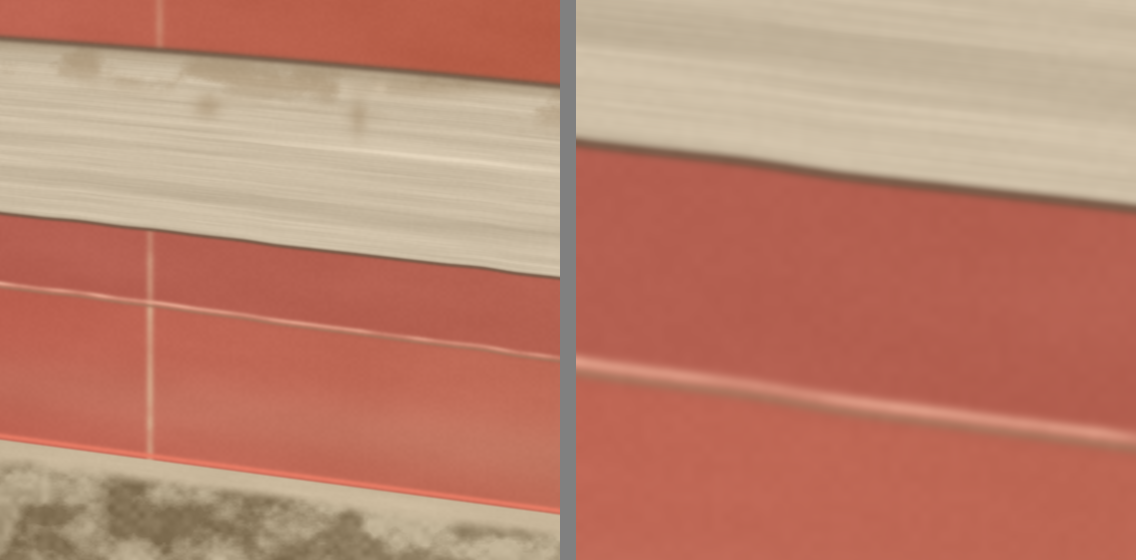
Left: the whole. Right: its middle third, enlarged.
A WebGL 1 fragment shader for this texture:

```glsl
precision highp float;

uniform vec2 u_resolution;

float hash(vec2 p) {
    return fract(sin(dot(p, vec2(127.1, 311.7))) * 43758.5453);
}

float noise(vec2 p) {
    vec2 i = floor(p);
    vec2 f = fract(p);
    f = f * f * (3.0 - 2.0 * f);
    return mix(mix(hash(i), hash(i + vec2(1.0, 0.0)), f.x),
               mix(hash(i + vec2(0.0, 1.0)), hash(i + vec2(1.0)), f.x), f.y);
}

float fbm(vec2 p) {
    float sum = 0.0;
    float amp = 0.5;
    for (int i = 0; i < 5; i++) {
        sum += amp * noise(p);
        p = p * 2.03 + 7.3;
        amp *= 0.5;
    }
    return sum;
}

// Soft line of half width w around d = 0
float band(float d, float w) {
    return exp(-d * d / (w * w));
}

float edge(float d) {
    float soft = max(0.003, 0.75 / u_resolution.y);
    return smoothstep(-soft, soft, d);
}

float spot(vec2 p, vec2 center, vec2 size) {
    vec2 d = (p - center) / size;
    return exp(-dot(d, d));
}

// Glazed red tile, shaded by height down the steps
vec3 redTile(vec2 p, float riser, float tread) {
    vec3 top = mix(vec3(0.74, 0.39, 0.32), vec3(0.71, 0.36, 0.27), p.x);
    vec3 face = mix(vec3(0.70, 0.365, 0.31), vec3(0.71, 0.38, 0.315), p.x);
    vec3 lower = mix(vec3(0.745, 0.385, 0.32), vec3(0.75, 0.42, 0.34), p.x);
    vec3 color = mix(mix(top, face, edge(riser)), lower, smoothstep(-0.004, 0.02, tread));
    color += vec3(0.01, 0.045, 0.04) * band(tread - 0.18, 0.06);
    return color + 0.05 * (fbm(vec2(p.x * 5.0, tread * 14.0)) - 0.48);
}

// Pale stone with sloping streaks and brown stains
vec3 paleStone(vec2 p, float t) {
    float streak = fbm(vec2(p.x * 2.5, t * 26.0));
    float fine = noise(vec2(p.x * 6.0, t * 75.0));
    vec3 color = vec3(0.80, 0.74, 0.645) + 0.12 * (streak - 0.48) + 0.025 * (fine - 0.5);
    float stain = smoothstep(0.4, 0.7, fbm(p * vec2(14.0, 18.0) + 3.0));
    float soil = 0.65 * stain * band(t - 0.1, 0.12);
    soil += 0.55 * spot(p, vec2(0.37, 0.19), vec2(0.025, 0.022));
    soil += 0.45 * spot(p, vec2(0.64, 0.21), vec2(0.016, 0.035));
    soil += 0.5 * spot(p, vec2(0.76, 0.155), vec2(0.13, 0.02));
    color = mix(color, vec3(0.66, 0.57, 0.45), min(soil, 0.8));
    color -= 0.05 * band(t - 0.78, 0.035) * (0.5 + fine);
    color += 0.06 * band(t - 0.44, 0.018) * smoothstep(0.3, 0.55, p.x);
    return color + 0.05 * spot(p, vec2(0.68, 0.155), vec2(0.012));
}

// Mottled, weathered concrete
vec3 concrete(vec2 p) {
    float mottle = fbm(p * vec2(13.0, 16.0));
    float dirt = smoothstep(0.3, 0.72, mottle);
    dirt += 0.5 * spot(p, vec2(0.29, 0.94), vec2(0.08, 0.05));
    dirt += 0.45 * spot(p, vec2(0.04, 0.94), vec2(0.12, 0.06));
    dirt -= 0.3 * smoothstep(0.45, 0.8, p.x);
    vec3 color = mix(vec3(0.74, 0.68, 0.57), vec3(0.51, 0.44, 0.33), clamp(dirt, 0.0, 1.0));
    return color + 0.08 * (noise(p * 75.0) - 0.5);
}

void main() {
    vec2 p = gl_FragCoord.xy / u_resolution;
    p.y = 1.0 - p.y;
    float wobble = 0.003 * (noise(vec2(p.x * 14.0, 2.0)) - 0.5);

    // Distances below the sloping edges
    float lip = p.y - 0.068 - 0.07 * p.x - 0.016 * p.x * p.x;
    float riser = p.y - 0.380 - 0.116 * p.x + wobble;
    float tread = p.y - 0.505 - 0.133 * p.x + wobble;
    float foot = p.y - 0.781 - 0.134 * p.x;

    vec3 color = redTile(p, riser, tread);

    // Vertical joints, fainter on the upper tile
    float isLower = edge(riser);
    float joint = band(p.x - mix(0.285, 0.268, isLower), mix(0.008, 0.007, isLower));
    float wear = 0.7 + 0.5 * noise(vec2(3.0, p.y * 45.0));
    float strength = mix(0.4, mix(0.5, 0.72, edge(tread)), isLower);
    color = mix(color, vec3(0.84, 0.68, 0.56), joint * strength * wear);

    // Long joint with a worn highlight and a thin shadow beneath
    float chips = noise(vec2(p.x * 28.0, 5.0));
    float fade = mix(1.0, 0.7, p.x);
    color = mix(color, vec3(0.63, 0.46, 0.36), 0.65 * band(tread - 0.006, 0.004));
    color = mix(color, vec3(0.90, 0.65, 0.56), band(tread, 0.0045) * (0.5 + 0.5 * chips) * fade);

    // Pale stone between the tiles, with dark contact lines
    float depth = lip / (lip - riser);
    color = mix(color, paleStone(p, depth), edge(lip) * (1.0 - isLower));
    color = mix(color, vec3(0.42, 0.32, 0.25), 0.85 * band(lip - 0.001, 0.007));
    color = mix(color, vec3(0.62, 0.54, 0.43), 0.4 * band(lip - 0.014, 0.012));
    color = mix(color, vec3(0.43, 0.32, 0.25), 0.8 * band(riser, 0.0038));

    // Bright lower rim, pale strip and concrete ground
    color = mix(color, vec3(0.92, 0.49, 0.40), 0.85 * band(foot + 0.003, 0.005));
    vec3 strip = vec3(0.79, 0.72, 0.61) + 0.06 * (fbm(vec2(p.x * 8.0, foot * 50.0)) - 0.48);
    float ground = smoothstep(0.028, 0.058, foot + 0.016 * (fbm(p * 18.0) - 0.5));
    color = mix(color, mix(strip, concrete(p), ground), edge(foot - 0.004));

    color += 0.012 * (noise(p * 170.0) - 0.5);
    gl_FragColor = vec4(color, 1.0);
}
```
